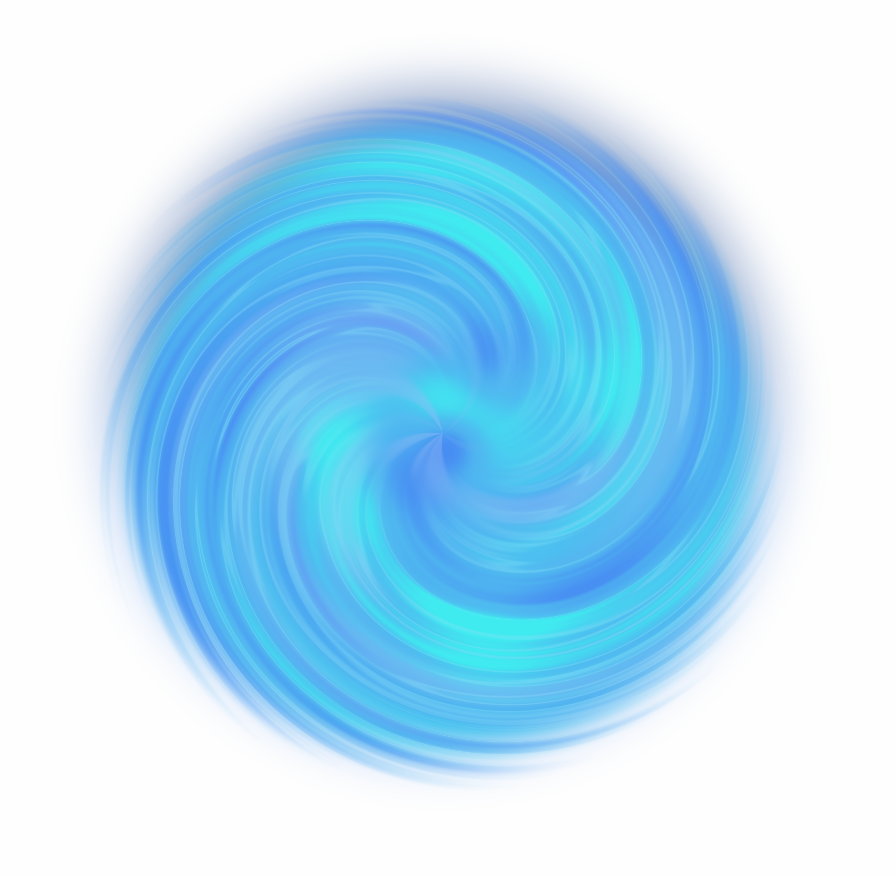
Reproduce this background procedurally as a Shadertoy shader.

```glsl
// A glowing blue and cyan spiral vortex with a soft slate halo on white.
#define CENTRE vec2(-0.006, 0.005)
#define DISC_RADIUS 0.355
#define HALO_RADIUS 0.465
#define TWIST vec2(5.0, 12.0)
#define ARM_PHASE 2.45
#define STREAK_CONTRAST 0.75
#define PAPER vec3(0.995)
#define BLUE vec3(0.28, 0.55, 0.95)
#define AZURE vec3(0.31, 0.72, 0.94)
#define CYAN vec3(0.25, 0.92, 0.94)
#define LAVENDER vec3(0.60, 0.74, 0.96)
#define SLATE vec3(0.40, 0.51, 0.71)

float hash(vec3 p) {
    p = fract(p * 0.1031);
    p += dot(p, p.zyx + 31.32);
    return fract((p.x + p.y) * p.z);
}

float valueNoise(vec3 p) {
    vec3 cell = floor(p);
    vec3 f = fract(p);
    f = f * f * f * (f * (f * 6.0 - 15.0) + 10.0);
    vec2 k = vec2(0.0, 1.0);
    vec4 nearFar = mix(
        vec4(hash(cell), hash(cell + k.xyx), hash(cell + k.xxy), hash(cell + k.xyy)),
        vec4(hash(cell + k.yxx), hash(cell + k.yyx), hash(cell + k.yxy), hash(cell + k.yyy)),
        f.x);
    vec2 rows = mix(nearFar.xz, nearFar.yw, f.y);
    return mix(rows.x, rows.y, f.z);
}

// Layered noise, drawn out along the spiral arms.
float streaks(vec2 dir, float r, float frequency) {
    float sum = 0.0;
    float weight = 0.55;
    for (int i = 0; i < 3; i++) {
        sum += weight * (valueNoise(vec3(dir * frequency, r * 9.0) + 20.0 + 7.0 * float(i)) - 0.5);
        frequency *= 1.9;
        weight *= 0.6;
    }
    return sum;
}

float glow(vec2 p, vec2 at, float size) {
    vec2 d = (p - at) / size;
    return exp(-dot(d, d));
}

void mainImage(out vec4 fragColor, in vec2 fragCoord) {
    vec2 p = (fragCoord - 0.5 * iResolution.xy) / iResolution.y - CENTRE;
    float r = length(p);
    float height = p.y / max(r, 0.001);

    // Unwind the spiral so that each arm has a constant phase.
    float phase = atan(p.y, p.x + 1e-6) - r * (TWIST.x + TWIST.y * r);
    vec2 dir = vec2(cos(phase), sin(phase));
    float outer = smoothstep(0.04, 0.2, r);
    float coarse = streaks(dir, r, 2.4) * outer;
    float fine = streaks(dir + 3.0, r, 5.5) * outer;

    // Two broad arms, strongest near the middle.
    float arms = cos(2.0 * (phase - ARM_PHASE) + coarse);
    float tone = 0.47 + arms * mix(0.23, 0.12, outer) * smoothstep(0.03, 0.12, r);
    tone += STREAK_CONTRAST * (coarse + 0.8 * fine);

    // Soft pools of light and shade around the eye.
    tone += 0.32 * glow(p, vec2(0.002, 0.042), 0.045);
    tone += 0.18 * glow(p, vec2(0.055, 0.01), 0.04);
    tone += 0.30 * glow(p, vec2(-0.092, -0.085), 0.055);
    tone += 0.25 * glow(p, vec2(-0.14, 0.0), 0.045);
    tone += 0.28 * glow(p, vec2(0.05, -0.225), 0.075);
    tone += 0.20 * glow(p, vec2(0.175, 0.06), 0.06);
    tone -= 0.42 * glow(p, vec2(0.008, -0.014), 0.03);
    tone -= 0.35 * glow(p, vec2(-0.04, -0.052), 0.05);
    tone -= 0.25 * glow(p, vec2(0.067, 0.095), 0.05);
    tone -= 0.18 * smoothstep(0.29, 0.36, r) * smoothstep(-0.5, 0.8, height);
    tone = clamp(tone, 0.0, 1.0);

    vec3 disc = mix(BLUE, AZURE, smoothstep(0.0, 0.5, tone));
    disc = mix(disc, CYAN, smoothstep(0.45, 0.9, tone));

    // Milky veils and thin pale crests.
    float veil = valueNoise(vec3(dir * 3.2 + 9.0, r * 7.0 + 4.0));
    disc = mix(disc, LAVENDER, 0.38 * smoothstep(0.5, 0.9, veil));
    float crest = 1.0 - smoothstep(0.0, 0.07, abs(fine - 0.06));
    disc = mix(disc, vec3(0.56, 0.88, 0.97), 0.35 * crest * outer);

    // Halo: slate above, lavender below, fading into the paper.
    vec3 haloColor = mix(LAVENDER, SLATE, smoothstep(-0.5, 0.75, height));
    float halo = 1.0 - smoothstep(0.31, HALO_RADIUS, r + 0.012 * (1.0 - height));
    vec3 color = mix(PAPER, haloColor, 0.95 * pow(halo, 1.3));

    // The rim frays into translucent streaks.
    float rim = r + 0.05 * fine - 0.012 * smoothstep(0.2, -0.8, height);
    float cover = 1.0 - smoothstep(DISC_RADIUS - 0.035, DISC_RADIUS + 0.04, rim);
    color = mix(color, disc, cover);

    fragColor = vec4(color, 1.0);
}
```
